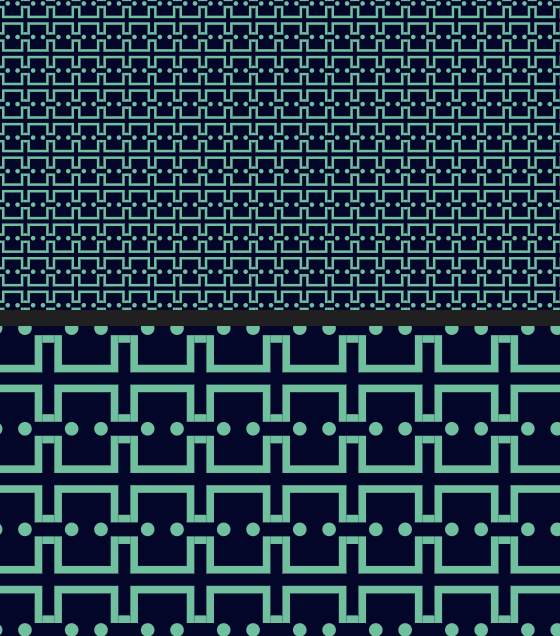
Top: the whole. Bottom: its middle third, enlarged.
Write a Shadertoy shader that draws this pattern.

```glsl
// Rows of mirrored, notched green lines with pairs of dots on dark navy.

// Lengths are fractions of the canvas height.
const vec2  TILE        = vec2(0.08176, 0.10817); // repeat size
const float FIRST_ROW   = 0.0153;   // height of the lowest dot row
const float RAIL_Y      = 0.0434;   // long line, from the dot row
const float NOTCH_TIP   = 0.0116;   // notch end, from the dot row
const float NOTCH_HALF  = 0.01056;  // half the notch width
const float LINE_HALF   = 0.0041;   // half the line width
const float DOT_X       = 0.0251;   // dot centre, from the notch axis
const float DOT_RADIUS  = 0.0073;
const float SEAM_HALF   = 0.0005;   // hairline joint in the notch end
const float SEAM_DEPTH  = 0.25;
const vec3  NAVY        = vec3(0.01, 0.02, 0.16);
const vec3  GREEN       = vec3(0.44, 0.75, 0.62);

// Distance to an axis-aligned bar with square ends around a to b.
float barDistance(vec2 p, vec2 a, vec2 b, float halfWidth) {
    vec2 d = abs(p - 0.5 * (a + b)) - 0.5 * abs(b - a) - halfWidth;
    return length(max(d, 0.0)) + min(max(d.x, d.y), 0.0);
}

float coverage(float dist, float pixel) {
    return clamp(0.5 - dist / pixel, 0.0, 1.0);
}

void mainImage(out vec4 fragColor, in vec2 fragCoord) {
    float pixel = 1.0 / iResolution.y;
    vec2 p = fragCoord * pixel - vec2(0.0, FIRST_ROW);

    // Fold each repeat into one quadrant around the notch axis and dot row.
    vec2 q = abs(p - TILE * floor(p / TILE + 0.5));

    // Notched line: rail, notch side, notch end.
    vec2 corner = vec2(NOTCH_HALF, RAIL_Y);
    vec2 tip = vec2(NOTCH_HALF, NOTCH_TIP);
    float line = barDistance(q, corner, vec2(TILE.x, RAIL_Y), LINE_HALF);
    line = min(line, barDistance(q, tip, corner, LINE_HALF));
    line = min(line, barDistance(q, vec2(-NOTCH_HALF, NOTCH_TIP), tip, LINE_HALF));

    float dot2 = length(q - vec2(DOT_X, 0.0)) - DOT_RADIUS;
    float ink = coverage(min(line, dot2), pixel);

    // Faint joints where the notch end meets its sides.
    float seamX = NOTCH_HALF - LINE_HALF;
    vec2 seamReach = vec2(0.0, LINE_HALF);
    vec2 seamMid = vec2(seamX, NOTCH_TIP);
    float seam = barDistance(q, seamMid - seamReach, seamMid + seamReach, SEAM_HALF);
    ink *= 1.0 - SEAM_DEPTH * coverage(seam, pixel);

    fragColor = vec4(mix(NAVY, GREEN, ink), 1.0);
}
```
